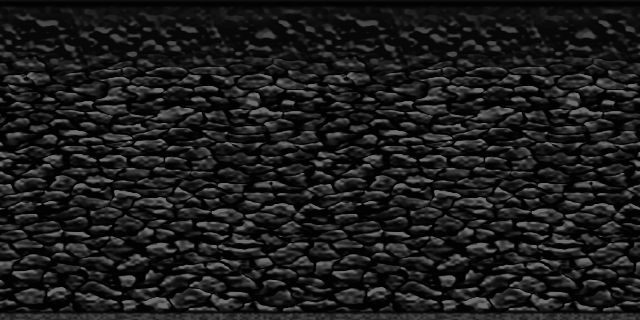
A WebGL 1 fragment shader for this texture map:

```glsl
precision highp float;
// Dark specular map of a dry stone wall that repeats twice across the canvas.
// Long, warped Voronoi cells form flat stones, lit along their upper edges;
// embossed noise gives broken faces, a rubble band above and grit below.
uniform vec2 u_resolution;

const float COLUMNS = 10.0; // stones per horizontal repeat

float hash(vec2 p) {
  vec3 q = fract(p.xyx * vec3(0.1031, 0.1030, 0.0973));
  q += dot(q, q.yzx + 33.33);
  return fract((q.x + q.y) * q.z);
}

// Value noise whose lattice wraps once per unit of x.
float noise(vec2 p, vec2 freq) {
  vec2 s = p * freq;
  vec2 i = floor(s);
  vec2 f = s - i;
  f = f * f * (3.0 - 2.0 * f);
  vec2 seed = freq.yx * 3.0;
  float x0 = mod(i.x, freq.x);
  float x1 = mod(i.x + 1.0, freq.x);
  float low = mix(hash(vec2(x0, i.y) + seed), hash(vec2(x1, i.y) + seed), f.x);
  float high = mix(hash(vec2(x0, i.y + 1.0) + seed), hash(vec2(x1, i.y + 1.0) + seed), f.x);
  return mix(low, high, f.y);
}

float roughness(vec2 p) {
  return 0.6 * noise(p, vec2(32.0, 74.0)) + 0.4 * noise(p, vec2(72.0, 122.0));
}

// Returns distance from the joint, height above the stone centre, stone tone.
vec3 stoneCell(vec2 q) {
  vec2 base = floor(q);
  float nearest = 9.0;
  float second = 9.0;
  float rise = 0.0;
  float tone = 0.0;
  for (int j = -2; j <= 2; j++) {
    for (int i = -2; i <= 2; i++) {
      vec2 cell = base + vec2(float(i), float(j));
      vec2 id = vec2(mod(cell.x, COLUMNS), cell.y);
      vec2 jitter = vec2(hash(id + 17.0), hash(id + 53.0)) - 0.5;
      vec2 site = cell + 0.5 + jitter * vec2(0.9, 0.55);
      site.x += 0.5 * mod(cell.y, 2.0) - 0.25;
      vec2 offset = q - site;
      float d = length(offset * vec2(1.2, 1.0));
      if (d < nearest) {
        second = nearest;
        nearest = d;
        rise = offset.y;
        tone = hash(id + 91.0);
      } else {
        second = min(second, d);
      }
    }
  }
  return vec3(second - nearest, rise, tone);
}

float stoneWall(vec2 p) {
  // Courses get thinner with height; bend them and roughen their outlines.
  vec2 q = vec2(p.x * COLUMNS, p.y * (25.0 + 6.0 * p.y));
  q.y += 1.3 * noise(p, vec2(5.0, 8.0)) + 0.5 * noise(p, vec2(20.0, 34.0));
  q.x += 0.5 * noise(p, vec2(16.0, 30.0)) + 0.25 * noise(p, vec2(40.0, 64.0));
  vec3 stone = stoneCell(q);

  float rough = roughness(p);
  float relief = rough - roughness(p + vec2(0.002, 0.009));
  float joint = stone.x + 0.5 * (rough - 0.5);
  float inside = smoothstep(0.08, 0.42, joint);
  float rim = smoothstep(0.08, 0.3, joint) * (1.0 - smoothstep(0.35, 0.8, joint));
  rim *= smoothstep(-0.1, 0.3, stone.y);

  float face = (0.12 + 0.10 * stone.z) * (0.4 + 0.9 * smoothstep(0.2, 0.8, rough));
  face *= mix(0.55, 1.0, smoothstep(-0.4, 0.2, stone.y));
  face *= clamp(1.0 + 2.6 * relief, 0.15, 1.9);
  float light = face * inside + 0.24 * rim * (0.35 + rough);
  return light * (0.8 + 0.36 * noise(p, vec2(5.0, 9.0)));
}

// Small flecks where the bumpy surface faces upwards.
float rubble(vec2 p) {
  vec2 shift = vec2(0.004, 0.013);
  vec2 coarse = vec2(36.0, 52.0);
  vec2 fine = vec2(66.0, 90.0);
  float slope = 0.65 * (noise(p, coarse) - noise(p + shift, coarse));
  slope += 0.35 * (noise(p, fine) - noise(p + shift, fine));
  return 0.02 + 0.27 * smoothstep(-0.03, 0.36, slope);
}

void main() {
  vec2 uv = gl_FragCoord.xy / u_resolution;
  vec2 p = vec2(uv.x * 2.0, uv.y);

  // Stones give way to rubble, which sinks into a dim haze near the top.
  float edge = uv.y + 0.06 * (noise(p, vec2(12.0, 16.0)) - 0.5);
  float light = mix(stoneWall(p), rubble(p), smoothstep(0.75, 0.86, edge));
  float haze = 0.02 + 0.05 * noise(p, vec2(60.0, 80.0));
  light = mix(light, haze + 0.3 * light, smoothstep(0.90, 0.96, edge));
  light *= 1.0 - 0.95 * smoothstep(0.970, 0.984, uv.y);
  light += 0.05 * smoothstep(0.992, 0.998, uv.y);

  // Gritty ground strip below a dark seam.
  float grit = 0.09 + 0.2 * noise(p, vec2(110.0, 150.0));
  light *= smoothstep(0.022, 0.038, uv.y);
  light = mix(grit, light, smoothstep(0.016, 0.026, uv.y));

  gl_FragColor = vec4(vec3(0.006 + min(light, 0.43)), 1.0);
}
```
